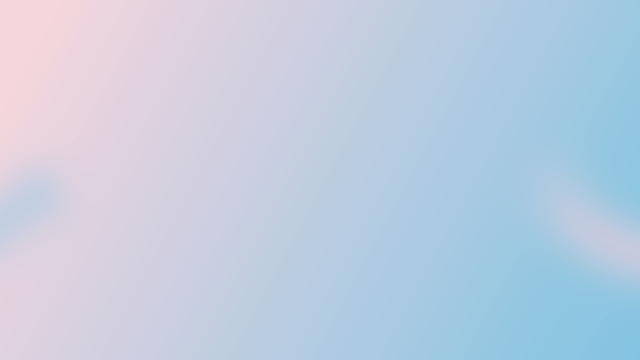
A WebGL 1 fragment shader for this background:

```glsl
precision highp float;
// Soft pastel diagonal gradient from pink to sky blue, with two blurred glows at the sides.

uniform vec2 u_resolution;

// Gradient colours, from the upper left to the lower right corner
const vec3 PINK     = vec3(0.963, 0.840, 0.862);
const vec3 ROSE     = vec3(0.880, 0.824, 0.874);
const vec3 LILAC    = vec3(0.782, 0.808, 0.880);
const vec3 MIST     = vec3(0.748, 0.804, 0.870);
const vec3 PALE     = vec3(0.708, 0.798, 0.887);
const vec3 SKY      = vec3(0.645, 0.790, 0.886);
const vec3 AQUA     = vec3(0.572, 0.780, 0.880);
const vec3 AZURE    = vec3(0.515, 0.765, 0.890);

// Glow colours
const vec3 LEFT_GLOW  = vec3(0.768, 0.808, 0.883);
const vec3 RIGHT_GLOW = vec3(0.775, 0.797, 0.870);

// Layout, in units of the canvas height
const float ASPECT         = 16.0 / 9.0;
const vec2  GRADIENT_AXIS  = vec2(0.880, -0.473);
const vec2  LEFT_START     = vec2(-0.10, 0.31);
const vec2  LEFT_END       = vec2(0.10, 0.45);
const float LEFT_BLUR      = 0.092;
const vec2  ARC_CENTER     = vec2(1.852, 0.606);
const float ARC_RADIUS     = 0.318;
const float ARC_BLUR       = 0.098;
const float ARC_FADE_TOP   = 0.66;
const float ARC_FADE_BASE  = 0.32;
const float TONE_STEPS     = 160.0;  // tonal levels of the faint banding

// Position of t between two stops, limited to 0..1
float ramp(float from, float to, float t) {
  return clamp((t - from) / (to - from), 0.0, 1.0);
}

vec3 diagonalGradient(float t) {
  vec3 color = mix(PINK, ROSE, ramp(0.055, 0.225, t));
  color = mix(color, LILAC, ramp(0.225, 0.435, t));
  color = mix(color, MIST,  ramp(0.435, 0.490, t));
  color = mix(color, PALE,  ramp(0.490, 0.585, t));
  color = mix(color, SKY,   ramp(0.585, 0.715, t));
  color = mix(color, AQUA,  ramp(0.715, 0.840, t));
  return mix(color, AZURE,  ramp(0.840, 1.000, t));
}

float segmentDistance(vec2 p, vec2 a, vec2 b) {
  vec2 along = b - a;
  float h = clamp(dot(p - a, along) / dot(along, along), 0.0, 1.0);
  return length(p - a - along * h);
}

// Bell-shaped falloff around a distance of zero
float softGlow(float dist, float blur) {
  float d = dist / blur;
  return exp(-d * d);
}

void main() {
  vec2 p = gl_FragCoord.xy / u_resolution * vec2(ASPECT, 1.0);

  // Diagonal base, measured between opposite corners
  vec2 corner = vec2(0.0, 1.0);
  float span = dot(vec2(ASPECT, 0.0) - corner, GRADIENT_AXIS);
  vec3 color = diagonalGradient(dot(p - corner, GRADIENT_AXIS) / span);

  // Slanted lavender glow on the left edge
  float leftGlow = softGlow(segmentDistance(p, LEFT_START, LEFT_END), LEFT_BLUR);
  color = mix(color, LEFT_GLOW, leftGlow);

  // Curved mauve glow on the right edge, fading upward
  float arcDistance = abs(length(p - ARC_CENTER) - ARC_RADIUS);
  float arcFade = 1.0 - smoothstep(ARC_FADE_BASE, ARC_FADE_TOP, p.y);
  color = mix(color, RIGHT_GLOW, softGlow(arcDistance, ARC_BLUR) * arcFade);

  // Faint tonal banding
  color = floor(color * TONE_STEPS + 0.5) / TONE_STEPS;

  gl_FragColor = vec4(color, 1.0);
}
```
